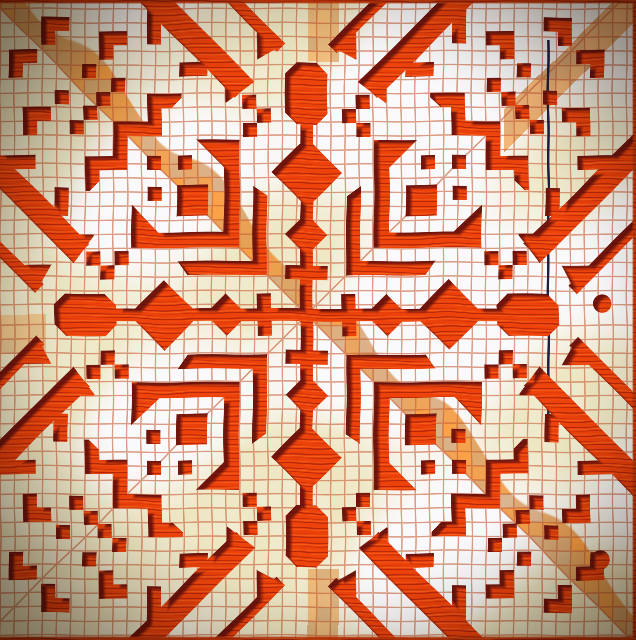
Write a WebGL 1 fragment shader that draws this pattern.

```glsl
precision highp float;
// A cut-paper medallion: squared white paper with openings over red wood.
// One eighth of the openings is built from distances and folded about the
// axes and diagonals; an offset copy of the same field casts the shadows.
uniform vec2 u_resolution;

#define CELLS 45.4
#define CENTER vec2(0.482, 0.508)
#define SHADOW_SHIFT vec2(-0.45, 0.30)
#define LINE_WIDTH 0.015
#define WARP 0.025
#define GRAIN_DENSITY 19.0
#define PAPER vec3(0.98, 0.98, 0.99)
#define CREAM vec3(0.93, 0.90, 0.75)
#define FOLD vec3(0.86, 0.52, 0.17)
#define RED vec3(0.93, 0.26, 0.04)
#define DARK_RED vec3(0.36, 0.05, 0.05)
#define GRID_INK vec3(0.78, 0.36, 0.20)

const float FOLD_GAP = 0.22; // the ruling starts this far from the axes

float hash(vec2 p) {
  return fract(sin(dot(p, vec2(127.1, 311.7))) * 43758.5);
}

float box(vec2 p, vec2 center, vec2 halfSize) {
  vec2 d = abs(p - center) - halfSize;
  return max(d.x, d.y);
}

float diamond(vec2 p, vec2 center, float radius) {
  p = abs(p - center);
  return (p.x + p.y - radius) * 0.707;
}

float square(vec2 p, float x, float y) {
  return box(p, vec2(x, y), vec2(0.5));
}

// Corner-shaped opening made of two bars
float elbow(vec2 p, vec2 corner) {
  return min(box(p, corner + vec2(0.0, 0.5), vec2(1.0, 0.5)),
             box(p, corner + vec2(0.5, 0.0), vec2(0.5, 1.0)));
}

// Signed distance to the openings, negative inside
float openings(vec2 q) {
  vec2 a = abs(q);
  if (a.x > a.y) a = a.yx;
  float slope = a.y - a.x;

  // Axis medallions and their stem
  float d = box(a, vec2(0.0, 7.2), vec2(0.45, 7.2));
  d = min(d, box(a, vec2(0.0, 3.0), vec2(1.5, 0.5)));
  d = min(d, diamond(a, vec2(0.0, 5.7), 1.5));
  d = min(d, diamond(a, vec2(0.0, 10.1), 2.5));
  d = min(d, max(box(a, vec2(0.0, 15.7), vec2(1.5, 2.2)),
                 diamond(a, vec2(0.0, 15.7), 2.9)));

  // Nested chevrons, the outer one hooked
  a -= FOLD_GAP;
  d = min(d, max(abs(a.x - 3.1) - 0.5, a.y - 0.7 * a.x - 6.4));
  d = min(d, box(a, vec2(5.1, 8.35), vec2(0.55, 3.85)));
  d = min(d, max(max(a.y - 12.2, 4.55 - a.x), (4.6 - slope) * 0.707));

  // Eye and its satellites
  d = min(d, box(a, vec2(7.9), vec2(1.1)));
  d = min(d, square(a, 8.4, 10.6));
  d = min(d, square(a, 10.6, 10.6));

  // Staircase
  d = min(d, max(box(a, vec2(9.8, 15.0), vec2(1.2, 0.5)), 23.8 - a.x - a.y));
  d = min(d, box(a, vec2(10.55, 14.0), vec2(0.5, 1.5)));
  d = min(d, box(a, vec2(11.8, 13.0), vec2(1.7, 0.5)));

  // Three squares beside each axis
  for (int i = 0; i < 3; i++) {
    float k = float(i) - 1.0;
    d = min(d, square(a, 2.8 + abs(k), 13.9 + k));
  }

  // Slanted arrows running off the border
  float band = max(abs(slope - 11.6) - 1.25, 20.0 - a.x - a.y);
  float head = max(max(a.x - 5.5, 9.4 - slope), 18.9 - a.y - 0.75 * a.x);
  d = min(d, min(band, max(head, slope - 12.85)) * 0.707);
  d = min(d, box(a, vec2(7.8, 17.2), vec2(1.0, 0.5)));
  d = min(d, box(a, vec2(10.6, 20.7), vec2(0.5, 1.7)));
  float edgeArrow = max(abs(slope - 17.1) - 0.6, 20.3 - a.x - a.y);
  float barb = max(max(abs(a.x - 2.3) - 1.0, slope - 17.7), 19.7 - a.y - 0.55 * a.x);
  d = min(d, min(edgeArrow, barb) * 0.707);

  // Corner scatter
  for (int i = 0; i < 3; i++) {
    float k = float(i);
    d = min(d, square(a, 13.1 + 1.05 * k, 16.1 + 0.5 * k - 1.5 * mod(k, 2.0)));
  }
  d = min(d, elbow(a, vec2(13.5, 18.9)));
  d = min(d, elbow(a, vec2(17.6, 19.9)));

  // Two round holes on the right
  d = min(d, length(q - vec2(21.0, 0.8)) - 0.65);
  return min(d, length(q - vec2(20.8, -17.4)) - 0.7);
}

// Horizontal wood grain from layered sines
vec3 wood(vec2 q) {
  float y = q.y + 0.06 * sin(q.x * 0.5 + q.y) + 0.02 * sin(q.x * 1.7);
  float grain = sin(y * GRAIN_DENSITY) + 0.7 * sin(y * 31.0 + 0.4 * q.x);
  vec3 color = mix(RED, vec3(0.64, 0.12, 0.05), smoothstep(0.3, 1.5, grain) * 0.75);
  return mix(color, vec3(0.97, 0.46, 0.16), smoothstep(-0.6, -1.6, grain) * 0.5);
}

// Squared paper with cream patches, tan folds and ruled lines
vec3 paper(vec2 q, float aa) {
  vec2 cell = abs(q) - FOLD_GAP;
  float tone = hash(floor(cell + 0.5) + 50.0 * sign(q));
  float patches = sin(q.x * 0.31 + 2.0) + sin(q.y * 0.37 - q.x * 0.13);
  float warmth = patches - 0.05 * q.x - 0.03 * q.y + 0.05 * length(q) - 0.6;
  vec3 color = mix(PAPER, CREAM, smoothstep(-0.7, 1.3, warmth) * (0.7 + 0.3 * tone));

  // Turned-over strips on the diagonal, the corner and the edges
  float s = q.x + q.y;
  float width = 2.9 + 0.9 * sin(q.x * 0.75);
  float strip = smoothstep(-aa, aa, s) * (1.0 - smoothstep(width - 0.3, width, s));
  strip *= step(q.x * q.y, 0.0) * (0.55 + 0.45 * tone);
  float tabs = step(abs(q.x - 1.2), 1.1) * step(18.0, abs(q.y));
  tabs = max(tabs, step(abs(q.y + 1.4), 1.4) * step(q.x, -18.5) * 0.7);
  float corner = step(abs(q.x - q.y - 1.0), 1.5) * step(14.0, q.x);
  float fold = max(max(strip, corner * 0.7), tabs * 0.55);
  color = mix(color, FOLD * (0.85 + 0.3 * tone), fold * 0.9);

  vec2 g = abs(fract(cell) - 0.5);
  float ruled = 1.0 - smoothstep(LINE_WIDTH, LINE_WIDTH + aa, min(g.x, g.y));
  float crease = 1.0 - smoothstep(0.02, 0.02 + aa, min(abs(s), abs(q.x - q.y)) * 0.707);
  color = mix(color, GRID_INK, max(ruled * 0.6, crease * 0.6));
  float seam = 1.0 - smoothstep(0.05, 0.05 + aa, abs(q.x - 17.15));
  return mix(color, vec3(0.12, 0.12, 0.25), seam * step(-7.0, q.y) * step(q.y, 19.5));
}

void main() {
  vec2 uv = gl_FragCoord.xy / u_resolution;
  vec2 q = (uv - CENTER) * CELLS * vec2(u_resolution.x / u_resolution.y, 1.0);
  q += WARP * vec2(sin(q.y * 0.5) + sin(q.y * 1.3), sin(q.x * 0.4) + sin(q.x * 1.1));
  float aa = CELLS / u_resolution.y;

  // Wood, shadow, then paper and its cut edge
  float d = openings(q);
  float shade = smoothstep(-0.10, 0.25, openings(q + SHADOW_SHIFT));
  vec3 color = mix(wood(q), DARK_RED, shade * 0.85);
  color = mix(color, paper(q, aa), smoothstep(-0.5 * aa, 0.5 * aa, d));

  // Wooden rim and darkened corners
  vec2 rim = min(uv, 1.0 - uv);
  color = mix(wood(q) * 0.85, color, smoothstep(0.003, 0.007, min(rim.y, 1.0 - uv.x)));
  float vignette = smoothstep(0.38, 0.74, length(uv - vec2(0.52, 0.5)));
  gl_FragColor = vec4(color * mix(vec3(1.0), vec3(0.52, 0.49, 0.45), vignette), 1.0);
}
```
